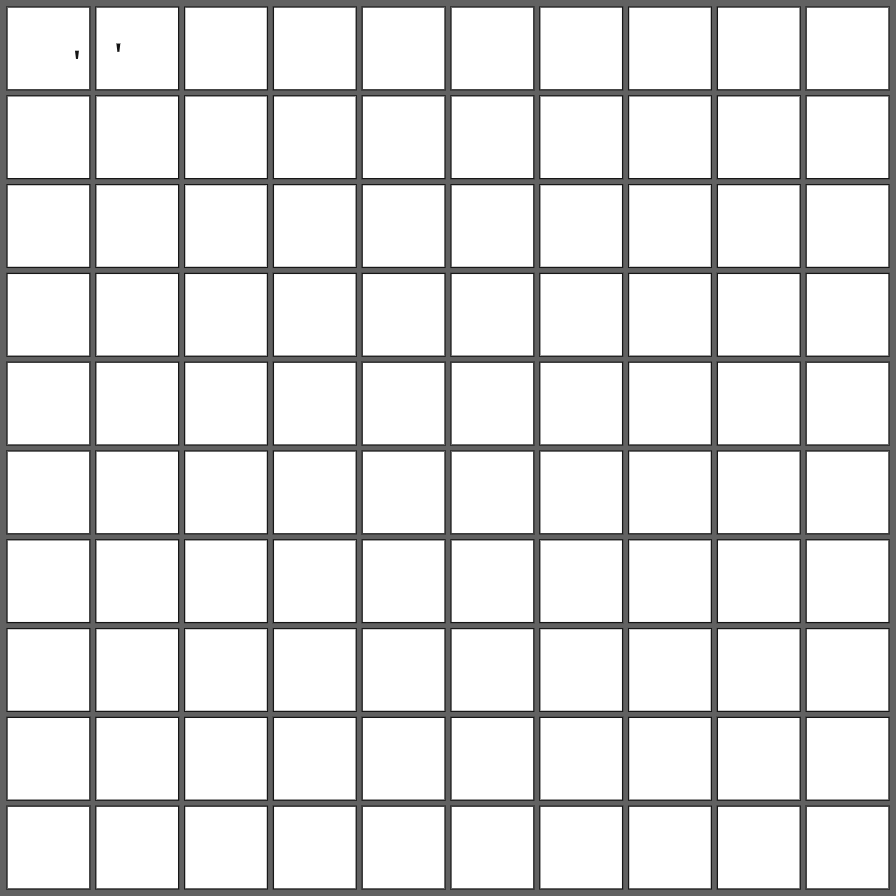
Give the GLSL for this pattern, as a three.js fragment shader.

```glsl
// Ten by ten white square panes in a grey lattice, each with a thin dark rim.
// The nearest pane centre is found by rounding, then a box distance gives rim
// and pane; two small tapered flecks mark the panes at the upper left.

varying vec2 vUv;

const float COUNT = 10.0;
const float PITCH = 0.0991;
const float PANE_HALF = 0.0455;
const float RIM_WIDTH = 0.0014;

const vec3 LATTICE = vec3(0.38);
const vec3 RIM = vec3(0.09);
const vec3 PANE = vec3(1.0);
const vec3 FLECK = vec3(0.08);

// Coverage of a shape from its signed distance, softened over one pixel.
float coverage(float dist, float pixel) {
  return clamp(0.5 - dist / pixel, 0.0, 1.0);
}

float boxDistance(vec2 p, vec2 halfSize) {
  vec2 d = abs(p) - halfSize;
  return max(d.x, d.y);
}

// Offset from the nearest pane centre of a centred, finite grid.
vec2 paneOffset(vec2 uv, float pitch, float count) {
  vec2 p = (uv - 0.5) / pitch + 0.5 * count;
  vec2 cell = clamp(floor(p), 0.0, count - 1.0);
  return (p - cell - 0.5) * pitch;
}

// Upright wedge, wide at the top and narrow at the foot.
float fleckDistance(vec2 p, float halfHeight, float topHalf, float footHalf) {
  float rise = clamp(0.5 + 0.5 * p.y / halfHeight, 0.0, 1.0);
  return boxDistance(p, vec2(mix(footHalf, topHalf, rise), halfHeight));
}

void main() {
  float pixel = max(fwidth(vUv.x), 1e-5);

  // Lattice, rim and pane
  vec2 local = paneOffset(vUv, PITCH, COUNT);
  float pane = boxDistance(local, vec2(PANE_HALF));
  vec3 color = mix(LATTICE, RIM, coverage(pane - RIM_WIDTH, pixel));
  color = mix(color, PANE, coverage(pane, pixel));

  // Stray flecks
  for (int i = 0; i < 2; i++) {
    vec2 center = vec2(0.0859, 0.9388) + float(i) * vec2(0.0462, 0.0080);
    float fleck = fleckDistance(vUv - center, 0.0046, 0.0022, 0.0011);
    color = mix(color, FLECK, coverage(fleck, pixel));
  }

  gl_FragColor = vec4(color, 1.0);
}
```
